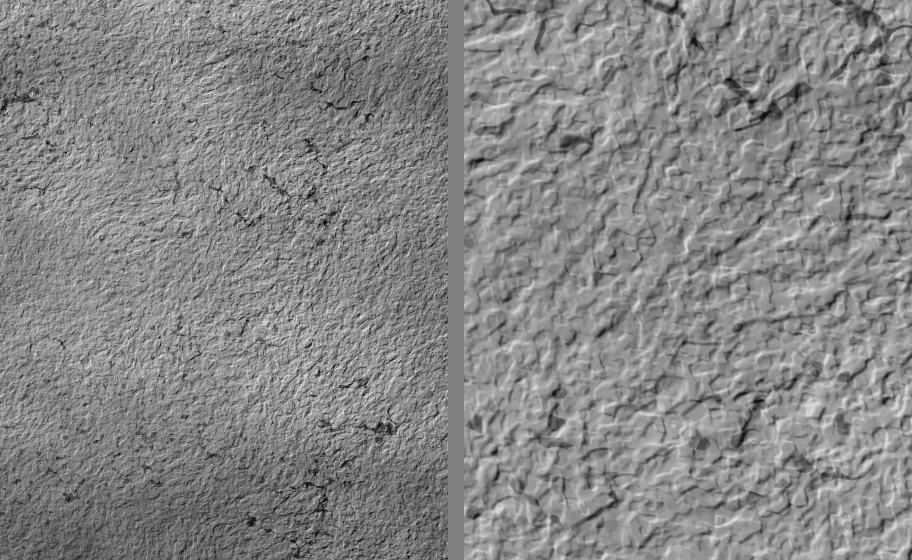
Left, the full canvas; right, a detail of the centre.
A Shadertoy shader for this texture:

```glsl
// Rough grey plaster with crisp fine grain, faint trowel strokes, pits and broken cracks.

vec3 hash3(vec2 p) {
    vec3 a = fract(p.xyx * vec3(0.1031, 0.1030, 0.0973));
    a += dot(a, a.yxz + 33.33);
    return fract((a.xxy + a.yzz) * a.zyx);
}

// Cellular noise: x = soft blend of random cell heights, y = distance to a cell border.
vec2 cells(vec2 p) {
    vec2 base = floor(p), f = p - base;
    float sum = 0.0, weight = 0.0, near = 9.0, next = 9.0;
    for (int j = -1; j <= 1; j++)
    for (int i = -1; i <= 1; i++) {
        vec2 cell = vec2(i, j);
        vec3 rnd = hash3(base + cell);
        vec2 d = cell + rnd.xy - f;
        float dist2 = dot(d, d);
        float w = exp(-5.0 * dist2);
        sum += w * rnd.z;
        weight += w;
        next = min(next, max(near, dist2));
        near = min(near, dist2);
    }
    return vec2(sum / weight, sqrt(next) - sqrt(near));
}

float blob(vec2 p) { return cells(p).x; }

// Steep-sided grains with flat tops.
float grain(vec2 p) { return smoothstep(0.22, 0.72, blob(p)); }

// Relief: crisp grains over weak diagonal strokes, a combed patch and sunken pits.
float relief(vec2 p, float pitDepth) {
    vec2 q = vec2(dot(p, vec2(0.77, 0.64)), dot(p, vec2(-0.64, 0.77)));
    q += 0.012 * sin(q.yx * vec2(17.0, 13.0) + 2.0 * sin(p * 9.0));
    float h = 0.36 * blob(q * vec2(38.0, 54.0));
    h += 0.24 * grain(q * vec2(80.0, 100.0) + 31.0);
    h += 0.21 * grain(q * vec2(138.0, 158.0) + 83.0);
    h += 0.14 * grain(p * 255.0 + 57.0);
    float patchMask = smoothstep(0.12, 0.03, length((p - vec2(0.54, 0.49)) * vec2(1.3, 1.0)));
    h += 0.03 * patchMask * sin(560.0 * p.x + 5.0 * sin(31.0 * p.y));
    return h - pitDepth * smoothstep(0.32, 0.14, blob(p * vec2(88.0, 112.0) + 90.0));
}

void mainImage(out vec4 fragColor, in vec2 fragCoord) {
    vec2 p = fragCoord / iResolution.y;

    // Broad stains: tilted horizontal smears, and cloudy patches.
    float smear = blob(vec2(p.x * 1.6, p.y * 6.5 + 0.9 * p.x + 0.25 * sin(7.0 * p.x)) + 4.0);
    float cloud = blob(p * 5.0 + 11.0);
    float tone = 0.545 + 0.13 * (smear - 0.5) + 0.09 * (cloud - 0.5);
    tone += 0.07 * (blob(p * 17.0 + 23.0) - 0.5);

    // Darker foot, upper band and right edge; paler left centre.
    tone -= 0.08 * smoothstep(0.24, 0.08, p.y + 0.03 * sin(9.0 * p.x));
    tone -= 0.05 * smoothstep(0.07, 0.02, abs(p.y - 0.86 - 0.04 * sin(5.0 * p.x)));
    tone -= 0.04 * smoothstep(0.68, 0.82, p.x);
    tone += 0.04 * smoothstep(0.40, 0.0, length(p - vec2(0.22, 0.56)));

    // Raking light from the upper left; shadows bite harder than highlights.
    float cluster = smoothstep(0.38, 0.70, blob(p * vec2(6.0, 8.0) + 71.0));
    float pitDepth = 0.05 + 0.13 * cluster;
    vec2 toLight = 0.0021 * vec2(-0.75, 0.66);
    float slope = relief(p, pitDepth) - relief(p + toLight, pitDepth);
    float roughness = 0.8 + 0.3 * smoothstep(0.25, 0.7, 0.5 * (smear + cloud));
    roughness *= 0.88 + 0.22 * smoothstep(0.1, 0.6, p.x);
    tone += roughness * (slope > 0.0 ? 0.85 : 1.15) * slope;

    // Dark specks where the deepest holes lie.
    float speck = smoothstep(0.22, 0.10, blob(p * vec2(125.0, 150.0) + 140.0));
    tone -= 0.20 * speck * (0.3 + 0.7 * cluster);

    // Short crack fragments: very ragged cell borders, broken up by a finer mask.
    vec2 ragged = p + 0.018 * vec2(blob(p * 85.0), blob(p * 85.0 + 19.0));
    float crackMask = smoothstep(0.58, 0.72, blob(p * 7.0 + 43.0));
    crackMask *= smoothstep(0.42, 0.60, blob(p * 55.0 + 7.0));
    float border = cells(ragged * vec2(9.0, 13.0) + 5.0).y;
    tone -= 0.28 * crackMask * smoothstep(0.08, 0.03, border);

    tone = clamp(tone, 0.08, 0.84);
    fragColor = vec4(tone * vec3(1.0, 0.996, 0.986), 1.0);
}
```
